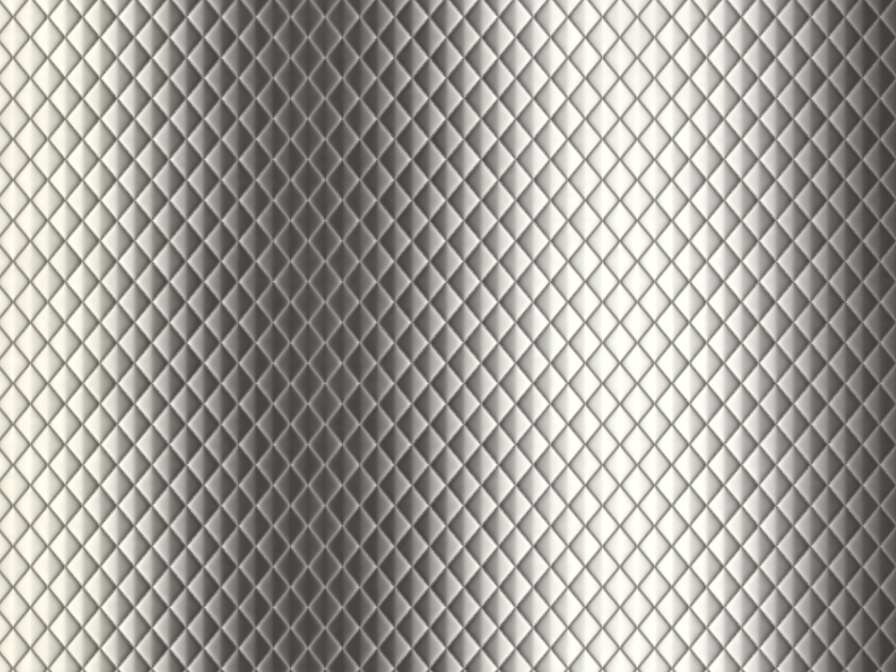
A Shadertoy shader for this texture:

```glsl
#define PITCH vec2(0.0516, 0.0606)  // diamond width and height
#define NODE vec2(0.4839, 0.6111)   // one crossing of the grooves
#define BAND_PERIOD 0.945           // spacing of the light bands
#define BAND_PEAK -0.008
#define FACET_TILT 0.04
#define RIM_TILT 0.13
#define GROOVE_WIDTH 0.13
#define WEAR 0.035

const vec3 SHADOW = vec3(0.275, 0.270, 0.255);
const vec3 LIGHT = vec3(1.01, 1.00, 0.98);
const vec3 GROOVE = vec3(0.53, 0.52, 0.50);

float hash(vec2 p) {
    return fract(sin(dot(p, vec2(127.1, 311.7))) * 43758.5453);
}

float noise(vec2 p) {
    vec2 i = floor(p), f = fract(p);
    f = f * f * (3.0 - 2.0 * f);
    return mix(mix(hash(i), hash(i + vec2(1, 0)), f.x),
               mix(hash(i + vec2(0, 1)), hash(i + vec2(1, 1)), f.x), f.y);
}

// Vertical bands of light mirrored by the metal
float reflection(float x) {
    return 0.5 + 0.5 * cos(6.28318 * (x - BAND_PEAK) / BAND_PERIOD);
}

// Slope of the rounded pillow, steep next to the grooves
vec2 pillowSlope(vec2 t) {
    vec2 t2 = t * t;
    return t * (0.03 + RIM_TILT * t2 * t2);
}

void mainImage(out vec4 fragColor, in vec2 fragCoord) {
    vec2 p = fragCoord / iResolution.y;

    // Diagonal lattice: t runs from -1 to 1 across each diamond
    vec2 q = (p - NODE) / PITCH;
    vec2 lattice = vec2(q.x + q.y, q.x - q.y);
    vec2 cell = floor(lattice);
    vec2 t = 2.0 * fract(lattice) - 1.0;
    float across = 0.5 * (t.x + t.y);

    // Sideways tilt: two facets meeting at a crease, plus the rim
    vec2 slope = pillowSlope(t);
    float tilt = slope.x + slope.y + FACET_TILT * tanh(across * 7.0);
    tilt *= mix(1.0, 0.75, smoothstep(1.0, 1.33, p.x));
    tilt += 0.02 * (hash(cell) - 0.5);
    float shine = reflection(p.x + tilt);

    // Uneven cells, fine mottling and a broad drift of the light
    shine += WEAR * (hash(cell + 17.0) - 0.5);
    shine += WEAR * (noise(p * 110.0) - 0.5);
    shine += 2.0 * WEAR * (noise(p * 4.0) - 0.5);
    vec3 color = mix(SHADOW, LIGHT, clamp(shine, 0.0, 1.0));

    // Soft grooves between the diamonds
    vec2 edge = 1.0 - abs(t);
    float pixel = 2.0 / (PITCH.x * iResolution.y);
    float groove = 1.0 - smoothstep(0.0, GROOVE_WIDTH + pixel, min(edge.x, edge.y));
    color = mix(color, GROOVE, 0.75 * groove);

    // Warm cast on the left, falloff on the right
    color *= mix(vec3(1.0, 0.995, 0.95), vec3(1.0), smoothstep(0.0, 0.3, p.x));
    color *= 1.0 - 0.08 * smoothstep(1.1, 1.34, p.x);
    fragColor = vec4(clamp(color, 0.0, 1.0), 1.0);
}
```
